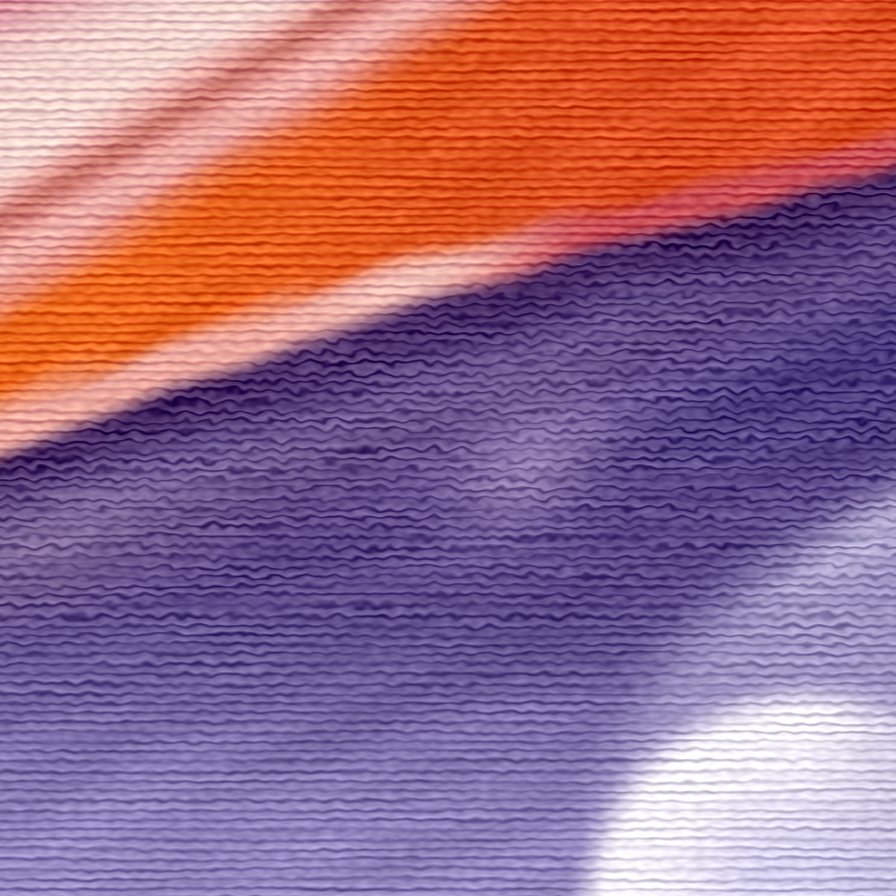
Write a Shadertoy shader that draws this texture.

```glsl
// Draws slanted bands of cream, pink and orange above a violet slope with a pale
// glow at the lower right. Soft distance masks lay down the colours, then uneven
// horizontal threads, warped by gradient noise, are engraved over everything.

const float TAU = 6.2831853;
const float THREADS = 92.0;

vec2 hashGradient(vec2 cell) {
    vec2 q = fract(cell * vec2(0.1031, 0.1137));
    q += dot(q, q.yx + 33.33);
    float angle = TAU * fract((q.x + q.y) * q.x * 7.13);
    return vec2(cos(angle), sin(angle));
}

float gradientNoise(vec2 p) {
    vec2 i = floor(p), f = fract(p);
    vec2 w = f * f * f * (f * (f * 6.0 - 15.0) + 10.0);
    vec2 e = vec2(0.0, 1.0);
    float low = mix(dot(hashGradient(i), f),
                    dot(hashGradient(i + e.yx), f - e.yx), w.x);
    float high = mix(dot(hashGradient(i + e), f - e),
                     dot(hashGradient(i + e.yy), f - e.yy), w.x);
    return mix(low, high, w.y);
}

// Soft elliptical spot, tilted by a slope
float glow(vec2 p, vec2 centre, vec2 radius, float slope) {
    vec2 q = p - centre;
    q.y -= slope * q.x;
    q /= radius;
    return exp(-dot(q, q));
}

float ridgeHeight(float x) {
    return 0.492 + 0.385 * x - 0.065 * x * x;
}

// Cream, pink and orange bands; height is measured from the ridge
vec3 warmBands(vec2 p, float height) {
    float ripple = gradientNoise(vec2(p.x * 5.0, (p.y - 0.6 * p.x) * 22.0));
    float slant = p.y - 0.62 * p.x;
    vec3 orange = mix(vec3(0.91, 0.39, 0.10), vec3(0.85, 0.29, 0.12),
                      smoothstep(0.0, 0.8, p.x));
    orange += 0.07 * ripple;

    vec3 pink = vec3(0.89, 0.57, 0.55);
    vec3 cream = vec3(0.94, 0.82, 0.80);
    vec3 upper = mix(pink, cream, smoothstep(0.74, 0.82, slant + 0.02 * ripple));
    upper = mix(upper, vec3(0.93, 0.71, 0.69), 0.7 * exp(-pow((slant - 0.705) / 0.025, 2.0)));
    upper = mix(upper, vec3(0.76, 0.42, 0.38), 0.75 * exp(-pow((slant - 0.752) / 0.018, 2.0)));
    upper = mix(upper, vec3(0.80, 0.42, 0.51), 0.8 * glow(p, vec2(0.0, 1.02), vec2(0.20, 0.06), 0.3));
    vec3 color = mix(orange, upper, smoothstep(0.615, 0.70, slant + 0.025 * ripple));

    // Rosy rim just above the ridge, paler to the left
    vec3 rim = mix(vec3(0.92, 0.68, 0.67), vec3(0.78, 0.30, 0.36), smoothstep(0.45, 0.68, p.x));
    float width = mix(0.070, 0.045, p.x) + 0.018 * ripple;
    color = mix(color, rim, 0.9 * (1.0 - smoothstep(width * 0.55, width * 1.2, height)));
    return mix(color, vec3(0.94, 0.78, 0.75), 0.7 * glow(p, vec2(0.46, 0.685), vec2(0.10, 0.022), 0.35));
}

// Violet slope with mauve patches and the pale round glow
vec3 coolSlope(vec2 p, float height) {
    float mottling = gradientNoise(vec2(p.x * 4.0, (p.y - 0.3 * p.x) * 16.0));
    vec3 color = mix(vec3(0.55, 0.51, 0.73), vec3(0.35, 0.27, 0.52), smoothstep(0.02, 0.38, p.y));
    color = mix(color, vec3(0.42, 0.33, 0.54), 0.6 * exp(-pow((height + 0.12) / 0.07, 2.0)));
    color = mix(color, vec3(0.25, 0.13, 0.36), 0.9 * smoothstep(-0.09, -0.005, height));
    color = mix(color, vec3(0.27, 0.20, 0.48), 0.75 * glow(p, vec2(1.0, 0.60), vec2(0.28, 0.09), 0.25));
    color = mix(color, vec3(0.64, 0.56, 0.75), 0.75 * glow(p, vec2(0.59, 0.475), vec2(0.09, 0.06), 0.35));
    color = mix(color, vec3(0.53, 0.44, 0.62), 0.65 * glow(p, vec2(0.04, 0.39), vec2(0.16, 0.055), 0.3));
    color += 0.07 * mottling;

    float haloDistance = length(p - vec2(1.1, 0.0)) - 0.45 + 0.03 * mottling;
    float halo = 1.0 - smoothstep(-0.05, 0.04, haloDistance);
    color = mix(color, vec3(0.63, 0.60, 0.78), 0.85 * halo);
    color = mix(color, vec3(0.76, 0.73, 0.86), 0.65 * glow(p, vec2(0.98, 0.41), vec2(0.10, 0.04), 0.6));

    float blob = length((p - vec2(0.91, -0.02)) / vec2(0.26, 0.25));
    vec3 pale = mix(vec3(0.81, 0.79, 0.91), vec3(0.95, 0.93, 0.97), smoothstep(0.2, 0.8, blob));
    float fade = 1.0 - 0.4 * smoothstep(0.88, 1.02, p.x);
    return mix(color, pale, fade * (1.0 - smoothstep(0.88, 1.08, blob)));
}

// Signed relief of the threads: bright crests and narrow dark grooves
float threadRelief(vec2 p, float wobble) {
    float drift = 0.5 * gradientNoise(vec2(p.x * 3.0, p.y * 28.0));
    float jitter = wobble * gradientNoise(vec2(p.x * 65.0, p.y * 80.0));
    float phase = p.y * THREADS + drift + jitter;
    float wave = sin(TAU * phase) + 0.35 * sin(2.0 * TAU * phase + 1.0);
    float strength = 0.8 + 0.9 * gradientNoise(vec2(p.x * 6.0, p.y * 63.0));
    return wave * strength;
}

void mainImage(out vec4 fragColor, in vec2 fragCoord) {
    vec2 p = fragCoord / iResolution.xy;
    float height = p.y - ridgeHeight(p.x);
    height += 0.012 * gradientNoise(vec2(p.x * 9.0, p.y * 5.0));
    float warm = smoothstep(-0.016, 0.018, height);
    vec3 color = mix(coolSlope(p, height), warmBands(p, height), warm);

    // Threads fade out when they become too fine to resolve
    float detail = 1.0 - smoothstep(0.3, 0.7, THREADS / iResolution.y);
    float rough = (1.0 - warm) * smoothstep(0.1, 0.5, p.y);
    float relief = threadRelief(p, mix(0.25, 0.75, rough)) * detail;
    vec3 tint = mix(vec3(0.115, 0.115, 0.10), vec3(0.09, 0.12, 0.09), warm);
    color += relief * tint;

    // Fine grain, drawn out along the threads
    color += 0.09 * detail * gradientNoise(p * vec2(75.0, 190.0));
    fragColor = vec4(clamp(color, 0.0, 1.0), 1.0);
}
```
